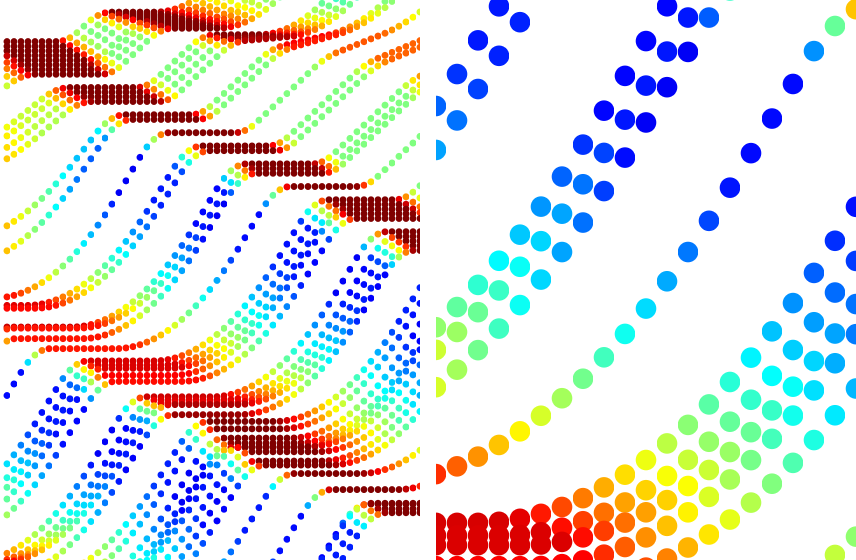
Left: the whole. Right: its middle third, enlarged.
Reproduce this pattern procedurally as a WebGL 2 fragment shader.

```glsl
#version 300 es
precision highp float;
// Stop-and-go wave: columns of dots trace rising paths, coloured from slow (dark red) to fast (blue).

uniform vec2 u_resolution;
out vec4 outColor;

// Lengths are in units of 1/576 of the canvas width.
const float WIDTH = 576.0;
const float COLUMN_STEP = 9.6;
const float DOT_RADIUS = 4.7;
const vec3 PAPER = vec3(1.0);

// Platoons of paths, ordered downwards along the stalled band.
const int PLATOONS = 13;
const int SIZES[PLATOONS] = int[](8, 4, 2, 1, 2, 3, 1, 5, 5, 9, 1, 1, 4);
const vec2 FIRST_STOP = vec2(33.0, 711.0);
const vec2 ROW_STEP = vec2(9.0, -6.4);
const vec2 PLATOON_STEP = vec2(48.0, -18.2);

// Motion between two stalls.
const float PERIOD = 330.0;
const float TOP_SPEED = 1.65;
const vec2 SPEED_UP = vec2(45.0, 215.0);
const vec2 SLOW_DOWN = vec2(245.0, 285.0);
const float EXIT_SPEED = 0.95;
const float FINAL_SPEED = 1.1;
const float COLOR_RANGE = 1.9;
const float CREEP = 0.2;

float hash(float n) {
    return fract(sin(n * 127.1 + 3.7) * 4375.85);
}

// Linear ramp from 0 to 1 between span.x and span.y: (integral, value).
vec2 ramp(float x, vec2 span) {
    float len = span.y - span.x;
    float c = clamp(x - span.x, 0.0, len);
    return vec2(c * c / (2.0 * len) + max(x - span.y, 0.0), c / len);
}

// Height and speed before the main stall, with earlier stalls repeating.
vec2 approach(float u, float vigor) {
    float cell = floor(u / PERIOD);
    float local = u - cell * PERIOD;
    vec2 motion = TOP_SPEED * (ramp(local, SPEED_UP) - ramp(local, SLOW_DOWN));
    float climb = 0.5 * TOP_SPEED * (SLOW_DOWN.x + SLOW_DOWN.y - SPEED_UP.x - SPEED_UP.y);
    motion.x += cell * climb;
    return vigor * motion;
}

// Height and speed after the main stall, with a second stall that fades with age.
vec2 departure(float u, float age) {
    float start = 85.0 + 80.0 * age;
    float slowest = 0.42 * smoothstep(0.4, 0.9, age);
    vec2 motion = EXIT_SPEED * ramp(u, vec2(45.0, 75.0));
    motion -= (EXIT_SPEED - slowest) * ramp(u, vec2(start, start + 35.0));
    motion += (FINAL_SPEED - slowest) * ramp(u, vec2(start + 95.0, start + 190.0));
    return motion;
}

// Rainbow from blue at 0 to dark red at 1.
vec3 rainbow(float t) {
    return clamp(1.5 - abs(4.0 * t - vec3(3.0, 2.0, 1.0)), 0.0, 1.0);
}

void main() {
    float pixel = WIDTH / u_resolution.x;
    vec2 p = gl_FragCoord.xy * pixel;
    float column = floor(p.x / COLUMN_STEP + 0.5);
    float columnX = column * COLUMN_STEP;
    vec3 color = PAPER;

    vec2 stop = FIRST_STOP;
    float id = 0.0;
    for (int i = 0; i < PLATOONS; i++) {
        for (int j = 0; j < SIZES[i]; j++) {
            float u = columnX - stop.x - 8.0 * (hash(id) - 0.5);
            float age = clamp((FIRST_STOP.y - stop.y) / 150.0, 0.0, 1.0);
            float vigor = mix(0.5, 1.0, smoothstep(0.5, 0.8, age));
            vigor *= 0.97 + 0.05 * hash(id + 50.0);
            vec2 motion = u < 0.0 ? approach(u, vigor) : departure(u, age);

            // Early paths never halt fully in the lower band.
            float creeping = step(u, -0.5 * PERIOD) * smoothstep(415.0, 450.0, stop.y);
            float speed = max(motion.y, CREEP * creeping * (0.6 + 0.8 * hash(id + 9.0)));

            float d = length(p - vec2(columnX, stop.y + motion.x));
            float cover = clamp((DOT_RADIUS - d) / pixel + 0.5, 0.0, 1.0);
            cover *= step(0.5, column);
            color = mix(color, rainbow(1.0 - speed / COLOR_RANGE), cover);

            stop += ROW_STEP;
            id += 1.0;
        }
        stop += PLATOON_STEP - ROW_STEP;
    }
    outColor = vec4(color, 1.0);
}
```
